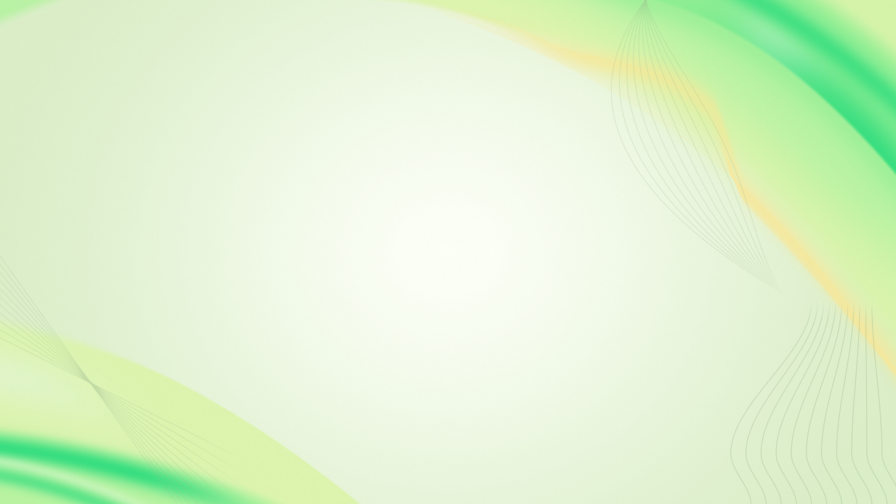
Give the GLSL for this background, as a Shadertoy shader.

```glsl
// Pale green backdrop with glossy ribbons in two corners and fans of fine wire lines.

const vec3 CENTER_WHITE = vec3(0.985, 0.998, 0.965);
const vec3 RIM_GREEN    = vec3(0.855, 0.930, 0.780);
const vec3 LIME         = vec3(0.860, 0.955, 0.670);
const vec3 LEAF         = vec3(0.700, 0.950, 0.620);
const vec3 MINT         = vec3(0.530, 0.930, 0.560);
const vec3 EMERALD      = vec3(0.220, 0.870, 0.500);
const vec3 GLOSS        = vec3(0.860, 0.970, 0.810);
const vec3 GOLD         = vec3(0.980, 0.900, 0.580);
const vec3 WIRE         = vec3(0.620, 0.730, 0.560);

// Bowed edges: start x, start y, slope, bend (units of canvas height)
const vec4 TOP_OUTER   = vec4(0.752, 1.000, 0.084, 0.621);
const vec4 TOP_FOLD    = vec4(1.296, 1.000, 0.262, 0.950);
const vec4 TOP_STREAK  = vec4(1.500, 1.000, 0.550, 0.640);
const vec4 TOP_CORNER  = vec4(1.597, 1.000, 0.650, 0.650);
const vec4 LOW_OUTER   = vec4(0.000, 0.370, 0.208, 0.430);
const vec4 LOW_FOLD    = vec4(0.000, 0.148, 0.120, 0.260);
const vec4 LOW_STREAK  = vec4(0.000, 0.075, 0.180, 0.500);

const float WIRE_WIDTH = 0.0025;
const float GRAIN = 0.004;
const int FAN = 11;

float hash(vec2 p) {
    vec3 q = fract(vec3(p.xyx) * 0.1031);
    q += dot(q, q.yzx + 33.33);
    return fract((q.x + q.y) * q.z);
}

float glow(float d, float w) { return exp(-d * d / (w * w)); }

// Height of a bowed edge above the bottom of the canvas
float bow(float x, vec4 e) {
    float t = x - e.x;
    return e.y - e.z * t - e.w * t * abs(t);
}

// Approximate signed distance, positive above the edge
float above(vec2 p, vec4 e) {
    float slope = e.z + 2.0 * e.w * abs(p.x - e.x);
    return (p.y - bow(p.x, e)) / sqrt(1.0 + slope * slope);
}

// Thin line along the zero set of g
float strand(float g) {
    float d = abs(g) / max(length(vec2(dFdx(g), dFdy(g))) * iResolution.y, 1e-4);
    return 1.0 - smoothstep(0.0, max(WIRE_WIDTH, 1.2 / iResolution.y), d);
}

vec3 topRibbon(vec3 col, vec2 p) {
    float outer = above(p, TOP_OUTER), fold = above(p, TOP_FOLD);
    float streak = above(p, TOP_STREAK), corner = above(p, TOP_CORNER);
    float right = smoothstep(1.30, 1.75, p.x);

    // Broad veil, soft along its middle
    float soft = mix(0.012, 0.07, smoothstep(0.95, 1.25, p.x));
    vec3 veil = mix(LIME, LEAF, smoothstep(0.02, 0.20, outer));
    veil = mix(veil, LIME, 0.6 * smoothstep(0.65, 0.35, p.y));
    col = mix(col, veil, smoothstep(-0.4 * soft, soft, outer) * 0.93);

    // Folded inner ribbon with a bright patch and dark rims
    float inside = smoothstep(-0.004, 0.006, fold);
    col = mix(col, MINT, inside * 0.65);
    col = mix(col, MINT, 0.5 * glow(fold, 0.035));
    col = mix(col, GLOSS, 0.85 * inside * glow(length((p - vec2(1.55, 0.90)) * mat2(0.75, -0.66, 0.66, 0.75) * vec2(0.4, 1.0)), 0.038));
    col = mix(col, EMERALD, inside * right * glow(fold, 0.055));
    col = mix(col, EMERALD, 0.85 * glow(streak, 0.026));
    return mix(col, LIME, 0.9 * smoothstep(-0.01, 0.045, corner));
}

vec3 lowRibbon(vec3 col, vec2 p) {
    float outer = -above(p, LOW_OUTER), fold = -above(p, LOW_FOLD);
    float streak = -above(p, LOW_STREAK);

    // Yellow-green veil, pale inside, crisper to the right
    float soft = mix(0.03, 0.004, smoothstep(0.0, 0.35, p.x));
    float pale = glow(outer - 0.11, 0.055) * smoothstep(0.35, 0.0, p.x);
    vec3 veil = mix(LIME, RIM_GREEN + 0.03, 0.8 * pale);
    col = mix(col, veil, smoothstep(-0.3 * soft, soft, outer) * 0.92);

    // Green ribbon and its streaks
    float inside = smoothstep(-0.01, 0.02, fold);
    float fade = smoothstep(0.62, 0.25, p.x);
    col = mix(col, LEAF, inside * 0.85);
    col = mix(col, EMERALD, fade * glow(fold - 0.035, 0.024));
    col = mix(col, GLOSS, 0.5 * fade * glow(streak + 0.008, 0.012));
    return mix(col, EMERALD, 0.7 * fade * glow(streak - 0.018, 0.017));
}

vec3 wires(vec3 col, vec2 p) {
    float lines = 0.0, gold = 0.0;
    float drop = 1.0 - p.y, fall = clamp((0.4 - p.y) / 0.4, 0.0, 1.0);
    float swell = smoothstep(1.08, 1.39, p.x) * (1.0 - smoothstep(1.41, 1.48, p.x));
    for (int i = 0; i < FAN; i++) {
        float s = float(i) / float(FAN - 1);
        // Hanging fan, lower right
        float hang = 1.61 + 0.12 * s + (0.18 * s - 0.16) * smoothstep(0.0, 0.75, fall) + 0.04 * smoothstep(0.75, 1.0, fall);
        lines += 0.28 * strand(p.x - hang) * smoothstep(0.41, 0.36, p.y);
        // Draped fan across the upper ribbon
        float drape = 1.213 + 2.1 * (drop - 0.18) * (drop - 0.18) + 0.2 * s * sin(5.4 * drop);
        lines += 0.17 * strand(p.x - drape) * smoothstep(0.59, 0.50, drop);
        // Crossing fan, lower left
        float cross = 0.24 - (p.x - 0.18) * mix(0.5, 1.4, s);
        lines += 0.16 * strand(p.y - cross) * smoothstep(0.52, 0.35, p.x);
        // Golden strands along the upper ribbon
        float crest = bow(p.x, TOP_OUTER) + 0.105 * s * swell + 0.03 * (s - 0.5) * cos(6.0 * p.x);
        gold += 0.22 * strand(p.y - crest) * smoothstep(0.80, 1.05, p.x);
    }
    float ridge = above(p, TOP_OUTER) - 0.075 * swell;
    gold += 0.55 * glow(ridge - 0.008, 0.02) * smoothstep(0.95, 1.2, p.x);
    col = mix(col, GOLD, min(gold, 0.75));
    return mix(col, WIRE, min(lines, 0.4));
}

void mainImage(out vec4 fragColor, in vec2 fragCoord) {
    vec2 p = fragCoord / iResolution.xy * vec2(16.0 / 9.0, 1.0);

    // Radial backdrop with barely visible rings
    float r = length((p - vec2(8.0 / 9.0, 0.5)) * vec2(1.0, 1.12));
    vec3 col = mix(CENTER_WHITE, RIM_GREEN, smoothstep(-0.05, 1.0, r));
    col += 0.002 * cos(r * 70.0) * smoothstep(0.6, 0.1, r);

    // Small tinted corner, upper left
    float tip = p.y - 0.949 - 0.40 * p.x;
    col = mix(col, LEAF, 0.85 * smoothstep(-0.006, 0.025, tip));

    col = topRibbon(col, p);
    col = lowRibbon(col, p);
    col = wires(col, p);
    col += GRAIN * (hash(floor(p * 288.0)) - 0.5);
    fragColor = vec4(clamp(col, 0.0, 1.0), 1.0);
}
```
